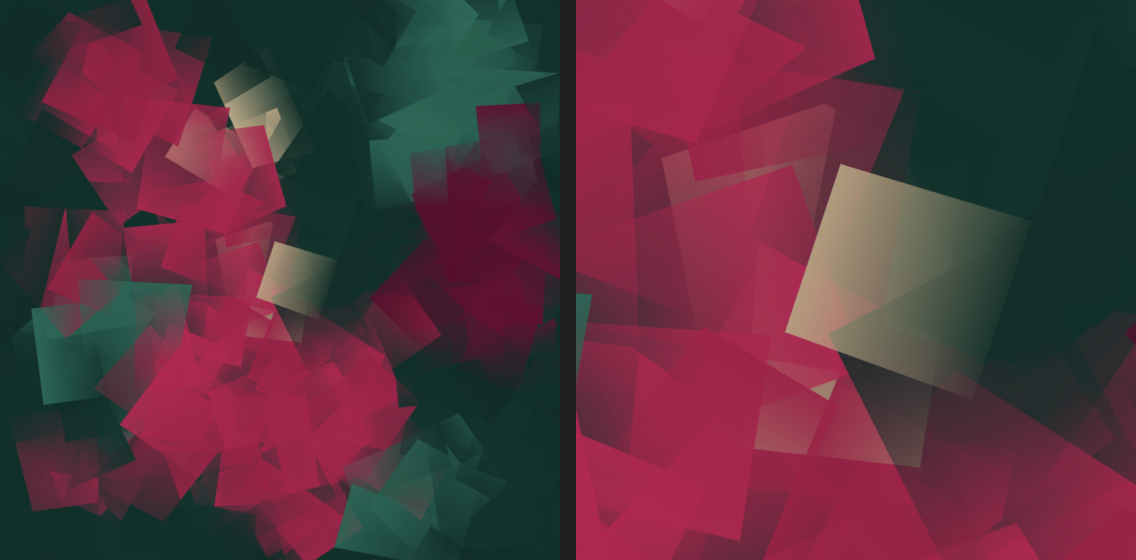
Left: the whole. Right: its middle third, enlarged.
Give the GLSL for this background, as a Shadertoy shader.

```glsl
#define QUADS 310
#define MIN_HALF 0.050
#define MAX_HALF 0.095
#define FADE_ALPHA 0.06
#define FULL_ALPHA 0.93
#define ZONE_JITTER 0.045
#define STRAY_SHARE 0.07
#define SHADE_SPREAD 0.20

const vec3 PALETTE[5] = vec3[5](
    vec3(0.070, 0.190, 0.167),  // deep green
    vec3(0.630, 0.145, 0.290),  // crimson
    vec3(0.365, 0.065, 0.185),  // burgundy
    vec3(0.170, 0.385, 0.325),  // sea green
    vec3(0.740, 0.665, 0.530)); // cream

// Colour zones: centre, radius, palette index; later zones win
const vec4 ZONES[12] = vec4[12](
    vec4(0.49, 0.28, 0.235, 1), vec4(0.42, 0.61, 0.110, 1),
    vec4(0.22, 0.82, 0.110, 1), vec4(0.13, 0.47, 0.090, 1),
    vec4(0.19, 0.16, 0.085, 1), vec4(0.87, 0.55, 0.170, 2),
    vec4(0.78, 0.82, 0.170, 3), vec4(0.17, 0.36, 0.080, 3),
    vec4(0.72, 0.09, 0.080, 3), vec4(0.48, 0.53, 0.055, 4),
    vec4(0.31, 0.72, 0.050, 4), vec4(0.44, 0.80, 0.048, 4));

vec4 hash41(float n) {
    vec4 p = fract(n * vec4(0.1031, 0.1030, 0.0973, 0.1099));
    p += dot(p, p.wzxy + 33.33);
    return fract((p.xxyz + p.yzzw) * p.zywx);
}

vec3 zoneColor(vec2 probe) {
    int kind = 0;
    for (int z = 0; z < 12; z++)
        if (distance(probe, ZONES[z].xy) < ZONES[z].z) kind = int(ZONES[z].w);
    return PALETTE[kind];
}

void mainImage(out vec4 fragColor, in vec2 fragCoord) {
    vec2 uv = fragCoord / iResolution.y;
    float aspect = iResolution.x / iResolution.y;
    float pixel = 1.0 / iResolution.y;
    vec3 color = PALETTE[0] * 0.95;

    for (int i = 0; i < QUADS; i++) {
        float id = float(i) + 1.0;
        vec4 place = hash41(id);
        vec4 form = hash41(id + 511.7);

        // Evenly spread centres, reaching slightly past the canvas
        vec2 spread = fract(id * vec2(0.75488, 0.56984)) + 0.05 * (place.xy - 0.5);
        vec2 center = spread * 1.12 - 0.06;
        vec2 offset = uv - center * vec2(aspect, 1.0);
        if (dot(offset, offset) > 0.035) continue;

        // Rotated, slightly tapered quad
        float angle = 6.28318 * place.z;
        float c = cos(angle), s = sin(angle);
        vec2 q = mat2(c, -s, s, c) * offset;
        vec2 halfSize = mix(vec2(MIN_HALF), vec2(MAX_HALF), form.xy);
        float along = q.y / halfSize.y;
        float width = halfSize.x * (1.0 + 0.35 * (form.z - 0.5) * along);
        float edge = max(abs(q.x) - width, abs(q.y) - halfSize.y);
        float cover = 1.0 - smoothstep(-pixel, pixel, edge);
        if (cover <= 0.0) continue;

        // Colour from the zone under the centre, with some dark strays
        vec2 probe = center + ZONE_JITTER * 2.0 * (hash41(id + 93.1).xy - 0.5);
        vec3 ink = place.w < STRAY_SHARE ? PALETTE[0] : zoneColor(probe);
        ink *= 1.0 + SHADE_SPREAD * (form.w - 0.5);

        // Opacity fades from one side to the other
        float fade = clamp(0.5 + 0.5 * along, 0.0, 1.0);
        color = mix(color, ink, cover * mix(FADE_ALPHA, FULL_ALPHA, fade));
    }
    fragColor = vec4(color, 1.0);
}
```
